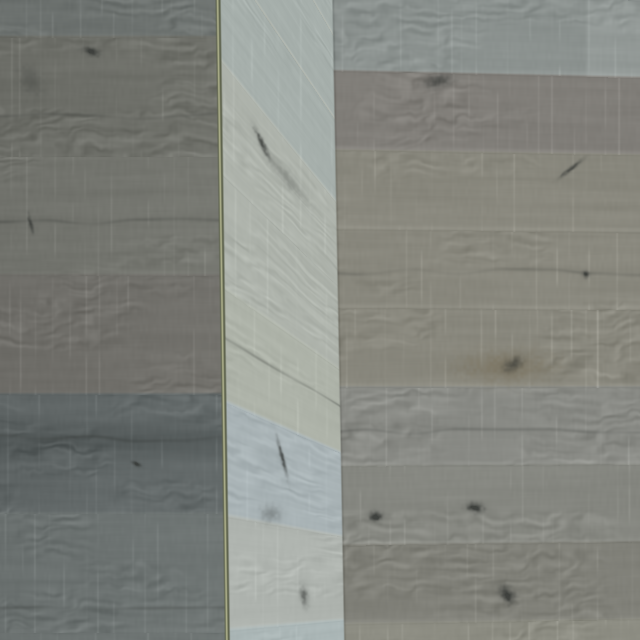
Write a WebGL 1 fragment shader that draws this texture.

```glsl
precision highp float;
// Weathered grey plank walls on both sides of a pale, diagonally boarded post.
uniform vec2 u_resolution;

const float LEFT_PITCH = 0.1862, LEFT_START = 0.0586;
const float RIGHT_PITCH = 0.1222, RIGHT_START = 0.117;
const float POST_PITCH = 0.179, POST_START = 0.092;
const float GRAIN_AMOUNT = 0.045;
const float EMBOSS_AMOUNT = 0.07;
const float SAW_AMOUNT = 0.045;
const vec3 KNOT_COLOR = vec3(0.20, 0.21, 0.20);
const vec3 STAIN_COLOR = vec3(0.47, 0.43, 0.34);
const vec3 TRIM_DARK = vec3(0.34, 0.36, 0.28);
const vec3 TRIM_LIGHT = vec3(0.66, 0.67, 0.53);

float hash(vec2 p) {
  vec3 q = fract(vec3(p.xyx) * 0.1031);
  q += dot(q, q.yzx + 33.33);
  return fract((q.x + q.y) * q.z);
}

float noise(vec2 p) {
  vec2 i = floor(p), f = fract(p);
  f = f * f * (3.0 - 2.0 * f);
  return mix(mix(hash(i), hash(i + vec2(1, 0)), f.x),
             mix(hash(i + vec2(0, 1)), hash(i + vec2(1, 1)), f.x), f.y);
}

float fbm(vec2 p) {
  float sum = 0.0, amp = 0.5;
  for (int i = 0; i < 4; i++) {
    sum += amp * noise(p);
    p = p * 2.03 + 17.1;
    amp *= 0.5;
  }
  return sum;
}

// Board tones, counted from the top
vec3 leftTone(float r) {
  if (r < 0.5) return vec3(0.43, 0.45, 0.44);
  if (r < 1.5) return vec3(0.435, 0.44, 0.415);
  if (r < 2.5) return vec3(0.455, 0.46, 0.435);
  if (r < 3.5) return vec3(0.445, 0.44, 0.42);
  if (r < 4.5) return vec3(0.385, 0.41, 0.41);
  return vec3(0.43, 0.455, 0.45);
}

vec3 rightTone(float r) {
  if (r < 0.5) return vec3(0.54, 0.565, 0.555);
  if (r < 1.5) return vec3(0.50, 0.49, 0.47);
  if (r < 4.5) return vec3(0.535, 0.53, 0.49);
  if (r < 5.5) return vec3(0.535, 0.54, 0.52);
  if (r < 6.5) return vec3(0.525, 0.53, 0.505);
  if (r < 7.5) return vec3(0.50, 0.50, 0.47);
  return vec3(0.55, 0.55, 0.51);
}

vec3 postTone(float r) {
  if (r < 0.5) return vec3(0.65, 0.685, 0.67);
  if (r < 2.5) return vec3(0.68, 0.70, 0.67);
  if (r < 3.5) return vec3(0.68, 0.70, 0.66);
  if (r < 4.5) return vec3(0.66, 0.70, 0.71);
  if (r < 5.5) return vec3(0.685, 0.705, 0.685);
  return vec3(0.67, 0.715, 0.715);
}

// Grain, embossed figure and vertical saw marks; g runs along the board
float woodRelief(vec2 g, float row) {
  float grain = fbm(g * vec2(7.0, 95.0) + row * 9.7) - 0.47;
  vec2 w = g * vec2(38.0, 130.0) + 5.0 * fbm(g * 14.0 + row);
  float figure = smoothstep(0.45, 0.7, noise(g * vec2(6.0, 15.0) + row * 3.1));
  float emboss = (noise(w) - noise(w + vec2(0.5, 0.6))) * figure;
  float col = floor(g.x * 42.0);
  float offset = fract(g.x * 42.0) - 0.2 - 0.6 * hash(vec2(col, row));
  float saw = exp(-offset * offset * 160.0) * hash(vec2(row + 5.0, col));
  saw *= smoothstep(0.3, 0.7, noise(vec2(col * 3.7, g.y * 24.0)));
  float fine = noise(g * vec2(240.0, 70.0)) - 0.5;
  return GRAIN_AMOUNT * grain + EMBOSS_AMOUNT * emboss + SAW_AMOUNT * saw + 0.012 * fine;
}

// Thin pale lip and dark gap where two boards meet
float seam(float f, float pitch) {
  float d = (f - step(0.5, f)) * pitch;
  return 0.03 * exp(-pow((d + 0.004) / 0.004, 2.0)) - 0.025 * exp(-pow(d / 0.0018, 2.0));
}

// Ragged dark spot, sheared by lean
float knot(vec2 s, vec2 c, vec2 size, float lean) {
  vec2 d = s - c;
  d.x -= lean * d.y;
  d += 0.5 * size * (vec2(noise(s * 190.0), noise(s * 190.0 + 40.0)) - 0.5);
  d /= size;
  return exp(-dot(d, d));
}

// Broken dark line along the grain
float crack(vec2 s, float y) {
  float d = s.y - y - 0.012 * (noise(vec2(s.x * 14.0, y * 50.0)) - 0.5);
  return exp(-pow(d / 0.003, 2.0)) * noise(vec2(s.x * 22.0, y * 91.0));
}

void main() {
  vec2 s = gl_FragCoord.xy / u_resolution;
  s.y = 1.0 - s.y; // depth below the top edge
  float aa = 1.2 / u_resolution.x;
  float postL = mix(0.3405, 0.355, s.y), postR = mix(0.5195, 0.538, s.y);

  // Left wall
  float u = (s.y - LEFT_START) / LEFT_PITCH + 1.0, row = floor(u), f = fract(u);
  vec3 left = mix(leftTone(row), leftTone(row + 1.0), smoothstep(0.97, 1.0, f));
  left += woodRelief(s, row) + 0.4 * seam(f, LEFT_PITCH);
  left *= 0.96 + 0.16 * s.x;
  left -= 0.05 * exp(-pow((s.y - 0.69) / 0.025, 2.0));
  float marks = 0.35 * (crack(s, 0.18) + crack(s, 0.345) + crack(s, 0.686) + crack(s, 0.95));
  marks += knot(s, vec2(0.142, 0.080), vec2(0.010, 0.006), 0.8);
  marks += 0.25 * knot(s, vec2(0.048, 0.125), vec2(0.016, 0.022), 0.3);
  marks += 0.7 * knot(s, vec2(0.048, 0.350), vec2(0.003, 0.012), 0.2);
  marks += knot(s, vec2(0.213, 0.725), vec2(0.005, 0.004), 0.9);
  left = mix(left, KNOT_COLOR, clamp(marks, 0.0, 0.8));

  // Right wall, seams converging slightly
  float v = s.y - (s.x - 0.76) * (0.027 - 0.045 * s.y);
  u = (v - RIGHT_START) / RIGHT_PITCH + 1.0; row = floor(u); f = fract(u);
  vec3 right = mix(rightTone(row), rightTone(row + 1.0), smoothstep(0.96, 1.0, f));
  right += woodRelief(vec2(s.x, v), row + 20.0) + seam(f, RIGHT_PITCH);
  if (row == 0.0) right += 0.035 * smoothstep(0.912, 0.92, s.x);
  if (row == 4.0) right += 0.07 * exp(-pow((s.x - 0.934) / 0.002, 2.0));
  right = mix(right, STAIN_COLOR, 0.55 * knot(s, vec2(0.79, 0.573), vec2(0.065, 0.022), 0.0));
  marks = 0.25 * (crack(s, 0.425) + crack(s, 0.675));
  marks += 0.65 * knot(s, vec2(0.685, 0.127), vec2(0.018, 0.009), -0.6);
  marks += 0.7 * knot(s, vec2(0.893, 0.263), vec2(0.005, 0.012), -1.2);
  marks += 0.8 * knot(s, vec2(0.915, 0.429), vec2(0.005), 0.0);
  marks += 0.6 * knot(s, vec2(0.802, 0.569), vec2(0.012, 0.010), -0.5);
  marks += knot(s, vec2(0.587, 0.807), vec2(0.009, 0.007), 0.0);
  marks += knot(s, vec2(0.742, 0.793), vec2(0.011, 0.007), 0.3);
  marks += knot(s, vec2(0.792, 0.929), vec2(0.010, 0.012), 0.4);
  right = mix(right, KNOT_COLOR, clamp(marks, 0.0, 0.85));

  // Pale post: slanted boards flatten toward the bottom
  float t = (s.x - postL) / (postR - postL);
  float d = (s.y - 0.25 * t) / (1.0 - 0.27 * t);
  u = (d - POST_START) / POST_PITCH + 1.0; row = max(floor(u), 0.0); f = fract(u);
  vec3 post = mix(postTone(row), postTone(row + 1.0), smoothstep(0.95, 1.0, f));
  post += 0.8 * woodRelief(vec2(s.x, d), row + 40.0) + 0.8 * seam(f, POST_PITCH);
  marks = 0.5 * crack(vec2(s.x, d), 0.527);
  marks += 0.75 * knot(s, vec2(0.409, 0.223), vec2(0.004, 0.020), 0.45);
  marks += 0.25 * knot(s, vec2(0.445, 0.275), vec2(0.010, 0.035), 0.8);
  marks += 0.75 * knot(s, vec2(0.441, 0.715), vec2(0.003, 0.026), 0.25);
  marks += 0.3 * knot(s, vec2(0.423, 0.803), vec2(0.014, 0.012), 0.0);
  marks += 0.55 * knot(s, vec2(0.475, 0.931), vec2(0.006, 0.014), 0.1);
  post = mix(post, KNOT_COLOR, clamp(marks, 0.0, 0.8));

  // Trim strip and post edges
  float e = s.x - postL;
  vec3 trim = mix(TRIM_DARK, TRIM_LIGHT, exp(-pow((e + 0.0005) / 0.0018, 2.0)));
  vec3 color = mix(left, trim, smoothstep(-aa, aa, e + 0.0035));
  color = mix(color, post, smoothstep(-aa, aa, e - 0.004));
  color = mix(color, right, smoothstep(-aa, aa, s.x - postR));
  color -= 0.06 * exp(-pow((s.x - postR - 0.001) / 0.002, 2.0));
  gl_FragColor = vec4(color, 1.0);
}
```
